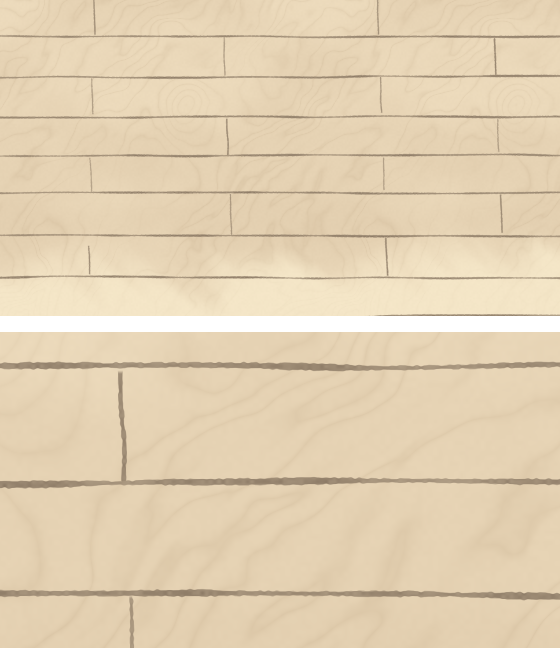
Top: the whole. Bottom: its middle third, enlarged.
Write a WebGL 2 fragment shader that draws this texture.

```glsl
#version 300 es
precision highp float;

uniform vec2 u_resolution;
out vec4 fragColor;

float hash(vec2 p) {
    vec3 q = fract(p.xyx * 0.1031);
    q += dot(q, q.yzx + 33.33);
    return fract((q.x + q.y) * q.z);
}

// Value noise whose lattice wraps after "period" cells
float noise(vec2 p, vec2 period) {
    vec2 i = floor(p), f = fract(p);
    f = f * f * (3.0 - 2.0 * f);
    vec2 a = mod(i, period), b = mod(i + 1.0, period);
    return mix(mix(hash(a), hash(vec2(b.x, a.y)), f.x),
               mix(hash(vec2(a.x, b.y)), hash(b), f.x), f.y);
}

// Fractal noise that tiles on the unit square
float tiledFbm(vec2 p, vec2 cells) {
    float sum = 0.0, amp = 0.5;
    for (int i = 0; i < 4; i++) {
        sum += amp * noise(p * cells, cells);
        cells *= 2.0;
        amp *= 0.5;
    }
    return sum / 0.9375;
}

// Height of the seam above plank row k
float seamHeight(float k, float x) {
    float y = 0.121 + 0.1272 * k + 0.014 * exp(-(k - 2.0) * (k - 2.0));
    y += (hash(vec2(k + 9.0, 3.0)) - 0.6) * 0.006 * (x - 0.9);
    y += (noise(vec2(x * 5.0, k * 7.0), vec2(512.0)) - 0.5) * 0.006;
    return k < 0.0 ? -0.006 + 0.008 * smoothstep(1.1, 1.3, x) : y;
}

// Dry brush stroke with a ragged edge
float stroke(float dist, float halfWidth, vec2 p) {
    float soft = 0.8 / u_resolution.y;
    float rough = noise(p * 230.0, vec2(512.0)) - 0.5;
    float d = abs(dist) + rough * 0.0018;
    return (1.0 - smoothstep(halfWidth - soft, halfWidth + soft, d)) * (0.88 + 0.24 * rough);
}

// Faint contour grain with a knot, repeating sideways
float woodGrain(vec2 p) {
    vec2 t = p / 1.045;
    vec2 warp = vec2(tiledFbm(t, vec2(3.0)), tiledFbm(t + 0.37, vec2(4.0))) - 0.5;
    vec2 slanted = vec2(t.x, t.y - t.x) + warp * 0.35;
    float field = tiledFbm(slanted, vec2(2.0, 4.0));
    vec2 knot = vec2(fract(t.x - 0.087) - 0.5, t.y - 0.612);
    float r = length(knot * vec2(1.0, 0.85) + warp * 0.08);
    field = mix(field, r * 4.0, exp(-r * r * 60.0));
    float rings = abs(fract(field * 9.0) - 0.5) * 2.0;
    float patches = smoothstep(0.3, 0.7, tiledFbm(t + 0.61, vec2(3.0)));
    return (pow(rings, 4.0) - 0.25) * (0.25 + 0.75 * patches);
}

void main() {
    vec2 p = gl_FragCoord.xy / u_resolution.y;

    // Wood tones, fading to cream at the foot
    float cloud = tiledFbm(p / 1.045, vec2(3.0, 4.0));
    float dusk = exp(-pow((p.y - 0.3) / 0.07, 2.0));
    float shade = smoothstep(0.35, 0.75, cloud) * 0.75 + dusk * 0.5;
    vec3 color = mix(vec3(0.918, 0.847, 0.727), vec3(0.885, 0.807, 0.685), min(shade, 1.0));
    float dip = 0.09 * exp(-pow((p.x - 0.62) / 0.28, 2.0));
    float streak = tiledFbm(vec2(p.x, p.y + p.x) / 1.045, vec2(3.0, 6.0)) - 0.5;
    float cream = 1.0 - smoothstep(0.1, 0.27, p.y + dip + streak * 0.22);
    color = mix(color, vec3(0.955, 0.898, 0.778), cream);

    // Grain and paper tooth
    color -= vec3(0.03, 0.034, 0.036) * woodGrain(p) * (1.0 - 0.7 * cream);
    color += (noise(p * 180.0, vec2(512.0)) - 0.5) * 0.009;

    // Long seams, and the plank row around this point
    float ink = 0.0, row = -1.0, below = -0.1, above = 1.1;
    for (float k = -1.0; k < 8.0; k++) {
        float y = seamHeight(k, p.x);
        float press = noise(vec2(p.x * 14.0, k * 5.0 + 20.0), vec2(512.0));
        ink = max(ink, stroke(p.y - y, 0.0019 + 0.0018 * press, p) * (0.75 + 0.25 * press));
        if (p.y > y) {
            below = y;
            row = k + 1.0;
        } else {
            above = min(above, y);
        }
    }

    // Butt joints, staggered on alternate rows
    float v = (p.y - below) / (above - below);
    float t = row - 4.0;
    for (float j = 0.0; j < 2.0; j++) {
        float x = mod(row, 2.0) > 0.5
            ? mix(0.29 + 0.0025 * t, 1.21 - 0.0045 * t, j)
            : 0.72 + 0.857 * j - 0.005 * t;
        x += 0.004 * (0.5 - v) + (noise(vec2(p.y * 22.0, j * 9.0), vec2(512.0)) - 0.5) * 0.003;
        float start = 0.1 * hash(vec2(row, j + 5.0));
        float stop = row == 1.0 && j == 0.0 ? 0.74 : 1.0 - 0.06 * hash(vec2(row, j + 8.0));
        float span = smoothstep(start - 0.02, start + 0.02, v) * (1.0 - smoothstep(stop - 0.02, stop + 0.02, v));
        float weight = hash(vec2(row + 3.0, j + 13.0));
        float mark = stroke(p.x - x, 0.0016 + 0.001 * weight, p) * (0.65 + 0.35 * weight);
        ink = max(ink, mark * span * step(1.0, row));
    }

    color = mix(color, vec3(0.54, 0.47, 0.39), ink);
    fragColor = vec4(color, 1.0);
}
```
